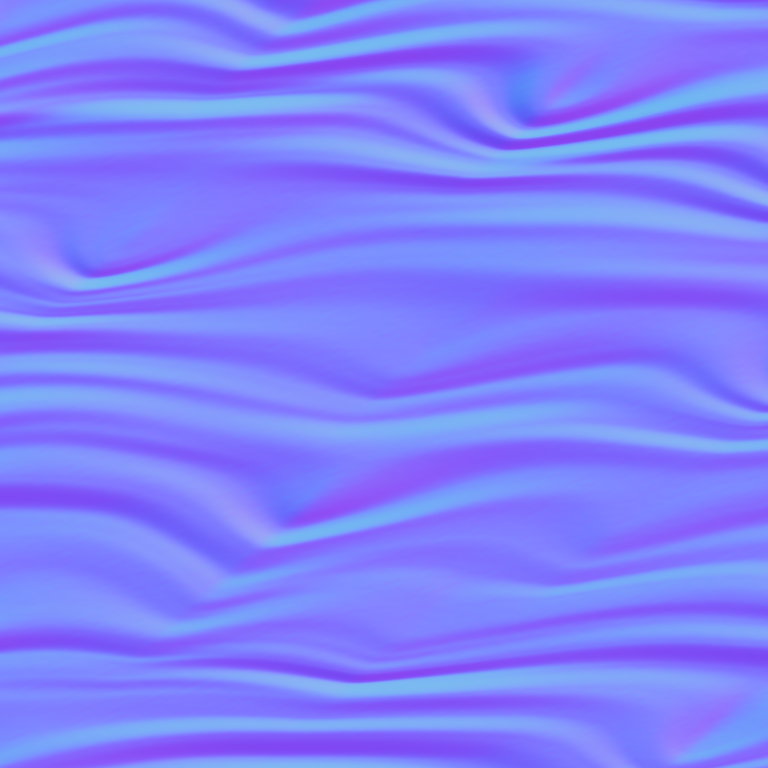
Give the GLSL for this texture map, as a Shadertoy shader.

```glsl
// Tangent-space normal map of long wavy folds that dip and fan out at scattered cusps.

float hash(vec2 p) {
    vec3 q = fract(p.xyx * 0.1031);
    q += dot(q, q.yzx + 33.33);
    return fract((q.x + q.y) * q.z);
}

// Value noise with a quintic fade, so its slopes stay smooth
float noise(vec2 p) {
    vec2 i = floor(p), f = p - i;
    f = f * f * f * (f * (f * 6.0 - 15.0) + 10.0);
    return mix(mix(hash(i), hash(i + vec2(1, 0)), f.x),
               mix(hash(i + vec2(0, 1)), hash(i + vec2(1, 1)), f.x), f.y);
}

// Downward pull of leaning cusps, one per jittered cell
float cuspPull(vec2 p) {
    vec2 cellSize = vec2(0.42, 0.24);
    vec2 home = floor(p / cellSize);
    float pull = 0.0;
    for (int j = -1; j <= 1; j++)
    for (int i = -2; i <= 2; i++) {
        vec2 cell = home + vec2(i, j);
        vec2 jitter = vec2(hash(cell + 17.3), hash(cell + 51.7));
        // Alternate rows are staggered
        jitter.x = 0.7 * jitter.x + 0.3 * mod(cell.y, 2.0);
        vec2 d = p - (cell + jitter) * cellSize;
        float across = d.x - 1.1 * d.y;
        float reach = mix(0.28, 0.4, smoothstep(-0.03, 0.03, across));
        float side = max(0.0, 1.0 - sqrt(across * across + 0.0003) / reach);
        float strength = mix(0.04, 0.13, hash(cell + 83.1));
        pull += strength * side * side * exp(-d.y * d.y / 0.0056);
    }
    return pull;
}

float height(vec2 p) {
    // Fold coordinate: vertical position bent by broad bows and cusps
    float fold = p.y + cuspPull(p) + 0.04 * noise(p * 2.5 + 7.0);

    // Two widths of stretched folds over a steady ripple
    float folds = (noise(vec2(p.x * 1.9 + fold * 5.0, fold * 31.0)) - 0.5) * 0.0145
                + (noise(vec2(p.x * 2.6 - fold * 3.0, fold * 21.0) + 40.0) - 0.5) * 0.0155
                + 0.0019 * sin(fold * 96.0 + 5.0 * noise(p * vec2(2.0, 4.0) + 61.0));

    // Calm and strong regions
    float vigor = mix(0.65, 1.25, noise(p * vec2(2.5, 5.0) + 23.0));

    // Faint slanted grain
    vec2 grain = vec2(p.x + 0.4 * p.y, p.y - 0.4 * p.x) * vec2(70.0, 170.0);
    return folds * vigor + 0.00012 * noise(grain);
}

void mainImage(out vec4 fragColor, in vec2 fragCoord) {
    vec2 p = fragCoord / iResolution.y;
    vec2 e = vec2(0.0012, 0.0);
    vec2 slope = vec2(height(p + e.xy) - height(p - e.xy),
                      height(p + e.yx) - height(p - e.yx)) / (2.0 * e.x);
    // Soft limit keeps the steepest folds from clipping
    slope /= sqrt(1.0 + 2.8 * dot(slope, slope));
    vec3 normal = normalize(vec3(-slope, 1.0));
    fragColor = vec4(0.5 + 0.5 * normal, 1.0);
}
```
